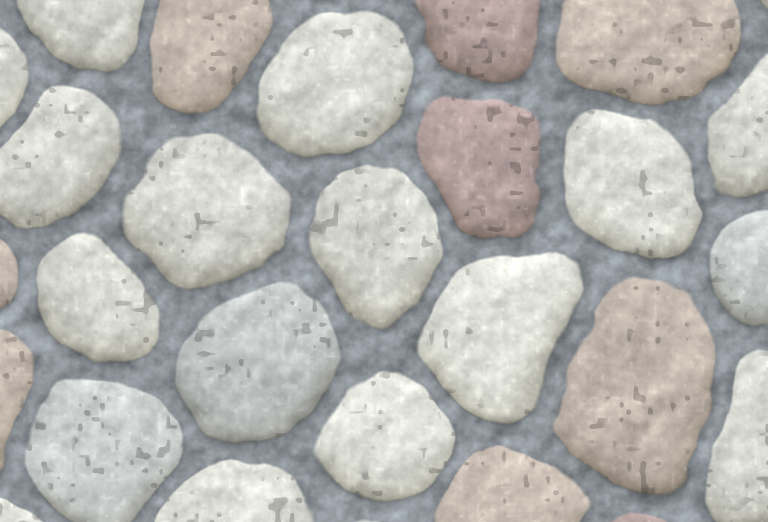
A Shadertoy shader for this texture:

```glsl
#define STONES_HIGH 3.4
#define LATTICE_TILT 0.42
#define JITTER 0.46
#define SIZE_SPREAD 0.25
#define ROUNDING 0.08
#define MORTAR_GAP 0.053
#define GRAIN 0.17
#define RELIEF 0.30

const vec3 CREAM  = vec3(0.850, 0.855, 0.825);
const vec3 GREY   = vec3(0.765, 0.780, 0.775);
const vec3 TAN    = vec3(0.780, 0.735, 0.695);
const vec3 PINK   = vec3(0.705, 0.630, 0.620);
const vec3 MORTAR = vec3(0.545, 0.570, 0.592);

vec3 hash3(vec2 p) {
    vec3 q = fract(p.xyx * vec3(0.1031, 0.1030, 0.0973));
    q += dot(q, q.yxz + 33.33);
    return fract((q.xxy + q.yzz) * q.zyx);
}

float noise(vec2 p) {
    vec2 i = floor(p), f = fract(p);
    f = f * f * (3.0 - 2.0 * f);
    vec2 e = vec2(0.0, 1.0);
    return mix(mix(hash3(i).x, hash3(i + e.yx).x, f.x),
               mix(hash3(i + e).x, hash3(i + e.yy).x, f.x), f.y);
}

float fbm(vec2 p) {
    float sum = 0.0, amp = 0.5;
    for (int i = 0; i < 4; i++) {
        sum += amp * noise(p);
        p = mat2(1.6, 1.2, -1.2, 1.6) * p + 7.3;
        amp *= 0.5;
    }
    return sum;
}

// Staggered, jittered stone centre (xy) and its size weight (z)
vec3 stoneSite(vec2 cell) {
    vec3 h = hash3(cell + 57.0);
    vec2 stagger = vec2(0.5 * mod(cell.y, 2.0), 0.0);
    return vec3(cell + stagger + 0.5 + JITTER * (h.xy - 0.5), SIZE_SPREAD * h.z);
}

// Rounded distance to the cell border; also inward direction and stone id
float stoneField(vec2 p, out vec2 inward, out vec2 id) {
    vec2 base = floor(p);
    vec3 own = vec3(0.0);
    float nearest = 1e3;
    for (int y = -2; y <= 2; y++)
    for (int x = -2; x <= 2; x++) {
        vec2 cell = base + vec2(x, y);
        vec3 s = stoneSite(cell);
        float power = dot(p - s.xy, p - s.xy) - s.z;
        if (power < nearest) { nearest = power; own = s; id = cell; }
    }
    float total = 0.0;
    inward = vec2(0.0);
    for (int y = -2; y <= 2; y++)
    for (int x = -2; x <= 2; x++) {
        vec2 cell = id + vec2(x, y);
        if (cell == id) continue;
        vec3 s = stoneSite(cell);
        vec2 apart = own.xy - s.xy;
        float power = dot(p - s.xy, p - s.xy) - s.z;
        float weight = exp(-(power - nearest) / (2.0 * length(apart) * ROUNDING));
        total += weight;
        inward += weight * normalize(apart);
    }
    inward /= max(total, 1e-9);
    return -ROUNDING * log(max(total, 1e-9));
}

vec3 stoneTint(vec2 id) {
    vec3 h = hash3(id + 211.0);
    float size = stoneSite(id).z / SIZE_SPREAD;
    vec3 tint = h.x < 0.50 ? CREAM : h.x < 0.66 ? GREY : TAN;
    if (size < 0.22 && h.y < 0.6) tint = PINK;
    return tint * (0.97 + 0.06 * h.z);
}

void mainImage(out vec4 fragColor, in vec2 fragCoord) {
    vec2 p = fragCoord / iResolution.y * STONES_HIGH;
    float c = cos(LATTICE_TILT), s = sin(LATTICE_TILT);
    mat2 tilt = mat2(c, s, -s, c);

    // Uneven outlines
    vec2 wobble = 0.20 * (vec2(noise(p * 1.8), noise(p * 1.8 + 31.0)) - 0.5)
                + 0.04 * (vec2(noise(p * 8.0), noise(p * 8.0 + 17.0)) - 0.5);
    vec2 inward, id;
    float d = stoneField(tilt * (p + wobble) + 20.0, inward, id) - MORTAR_GAP;
    d += 0.014 * (fbm(p * 16.0) - 0.5);
    float up = (inward * tilt).y;

    // Shared surface detail
    vec2 toLight = vec2(-0.03, 0.06);
    float relief = fbm(p * 7.0) - fbm(p * 7.0 + toLight * 7.0);
    float grain = fbm(p * 24.0 + 5.0) - 0.47;
    float blotch = fbm(p * 2.6 + id * 3.7) - 0.47;

    // Stone: worn face, shaded underside, pits and pale flecks
    float depth = max(d, 0.0);
    float rim = exp(-depth / 0.06);
    vec3 stone = stoneTint(id) * (1.0 + GRAIN * grain + RELIEF * relief + 0.16 * blotch);
    stone *= 1.0 - rim * (0.11 + 0.16 * up) - 0.06 * up * exp(-depth / 0.25);
    stone *= mix(vec3(1.0), vec3(0.97, 0.95, 0.89), rim * smoothstep(-0.2, 0.8, up));
    float pits = smoothstep(0.74, 0.86, noise(p * 21.0 + 40.0)) * smoothstep(0.5, 0.66, noise(p * 5.0 + 9.0));
    stone *= 1.0 - 0.20 * pits;
    stone += 0.05 * smoothstep(0.75, 0.95, noise(p * 26.0 + 80.0));

    // Mortar: rough trowelled bed with contact shadow below the stones
    float away = max(-d, 0.0);
    float contact = exp(-away / 0.028);
    float trowel = fbm(p * vec2(5.0, 9.0) + 60.0) - 0.47;
    vec3 mortar = MORTAR * (1.04 + 0.30 * trowel + 0.28 * grain + 0.5 * relief);
    mortar *= 1.0 - contact * (0.17 + 0.16 * up);

    float soft = max(0.012, 1.2 * STONES_HIGH / iResolution.y);
    vec3 color = mix(mortar, stone, smoothstep(-soft, soft, d));
    fragColor = vec4(clamp(color, 0.0, 1.0), 1.0);
}
```
